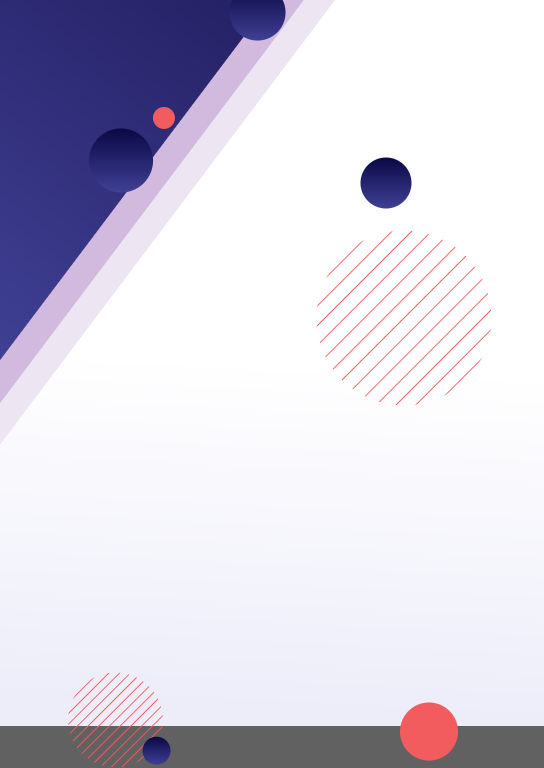
A WebGL 1 fragment shader for this background:

```glsl
precision highp float;
// Page backdrop: a navy corner with two lilac bands, shaded balls, flat coral
// discs and hatched circles over a pale fade and a grey floor.
// Layers are painted back to front with signed distances in canvas heights.

#define SLOPE 1.327         // steepness of the corner's diagonal
#define NAVY_EDGE 0.469     // where each diagonal meets the left side, from the top
#define LILAC_EDGE 0.525
#define PALE_EDGE 0.579
#define FLOOR_TOP 0.0547
#define HATCH_PITCH 0.1597  // line spacing as a share of the circle radius
#define HATCH_WIDTH 0.0012

uniform vec2 u_resolution;

const vec3 WHITE = vec3(1.0);
const vec3 MIST = vec3(0.93, 0.93, 0.98);
const vec3 GREY = vec3(0.38);
const vec3 LILAC = vec3(0.82, 0.73, 0.87);
const vec3 PALE_LILAC = vec3(0.93, 0.90, 0.95);
const vec3 MIDNIGHT = vec3(0.04, 0.03, 0.27);
const vec3 NAVY = vec3(0.14, 0.125, 0.39);
const vec3 INDIGO = vec3(0.25, 0.25, 0.58);
const vec3 CORAL = vec3(0.95, 0.36, 0.37);

// Antialiased coverage of a signed distance, one pixel wide
float cover(float dist) {
  return clamp(0.5 - dist * u_resolution.y, 0.0, 1.0);
}

float diagonal(vec2 p, float edge) {
  return (SLOPE * p.x + 1.0 - p.y - edge) / length(vec2(SLOPE, 1.0));
}

void paintDisc(inout vec3 color, vec2 p, vec2 center, float radius) {
  color = mix(color, CORAL, cover(length(p - center) - radius));
}

// Ball shaded from dark at the top to indigo at the bottom
void paintBall(inout vec3 color, vec2 p, vec2 center, float radius) {
  vec2 q = p - center;
  vec3 shade = mix(INDIGO, MIDNIGHT, clamp(0.5 + 0.5 * q.y / radius, 0.0, 1.0));
  color = mix(color, shade, cover(length(q) - radius));
}

// Circle filled with thin 45 degree lines
void paintHatch(inout vec3 color, vec2 p, vec2 center, float radius) {
  vec2 q = p - center;
  float pitch = HATCH_PITCH * radius;
  float across = (q.x - q.y) * 0.70711;
  float d = abs(mod(across + 0.5 * pitch, pitch) - 0.5 * pitch);
  float halfWidth = 0.5 * HATCH_WIDTH;
  float line = cover(d - halfWidth) - cover(d + halfWidth);
  color = mix(color, CORAL, line * cover(length(q) - radius));
}

void main() {
  vec2 p = gl_FragCoord.xy / u_resolution.y;

  // Fading page and floor
  float fade = clamp((0.53 - p.y - 0.05 * (p.x - 0.35)) / 0.45, 0.0, 1.0);
  vec3 color = mix(WHITE, MIST, fade);
  color = mix(color, GREY, cover(p.y - FLOOR_TOP));

  // Corner bands, then the navy wedge graded along its diagonal
  color = mix(color, PALE_LILAC, cover(diagonal(p, PALE_EDGE)));
  color = mix(color, LILAC, cover(diagonal(p, LILAC_EDGE)));
  vec2 wedgeTip = vec2(NAVY_EDGE / SLOPE, 1.0);
  vec2 along = vec2(0.0, 1.0 - NAVY_EDGE) - wedgeTip;
  float grade = clamp(dot(p - wedgeTip, along) / dot(along, along), 0.0, 1.0);
  color = mix(color, mix(NAVY, INDIGO, grade), cover(diagonal(p, NAVY_EDGE)));

  // Hatched circles
  paintHatch(color, p, vec2(0.526, 0.5859), 0.1139);
  paintHatch(color, p, vec2(0.1504, 0.0625), 0.0618);

  // Balls and flat discs
  paintBall(color, p, vec2(0.1576, 0.791), 0.0417);
  paintBall(color, p, vec2(0.3353, 0.9837), 0.0365);
  paintBall(color, p, vec2(0.5026, 0.7617), 0.0332);
  paintBall(color, p, vec2(0.2038, 0.0225), 0.0182);
  paintDisc(color, p, vec2(0.2135, 0.8464), 0.0143);
  paintDisc(color, p, vec2(0.5586, 0.0475), 0.0378);

  gl_FragColor = vec4(color, 1.0);
}
```
